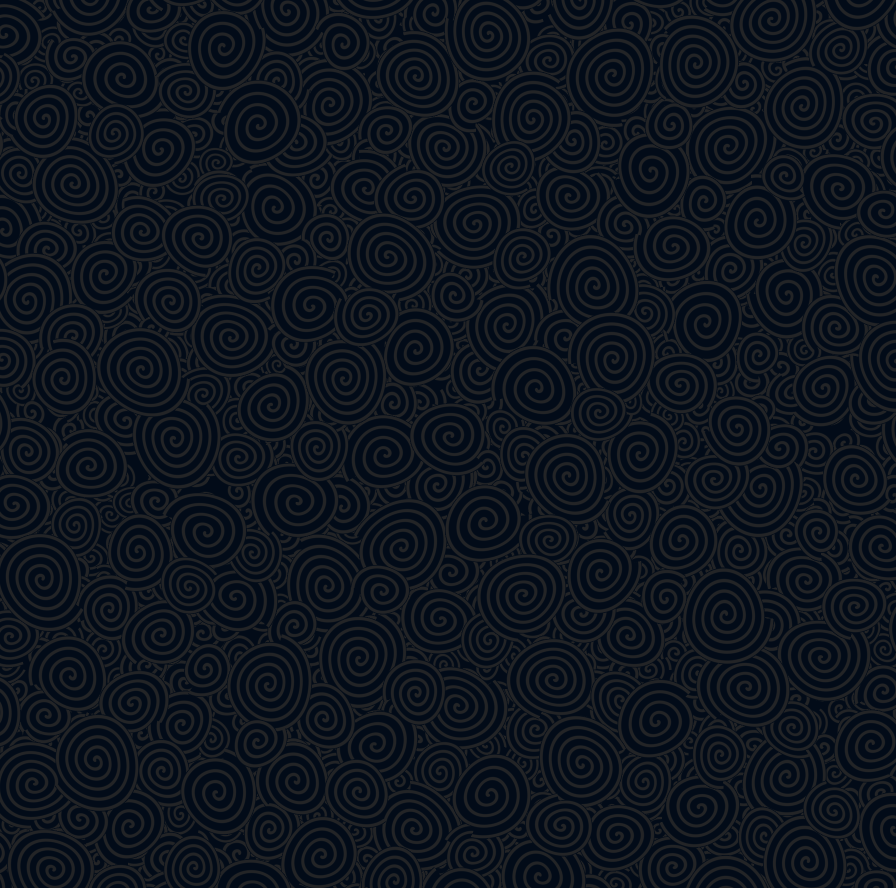
This pattern is drawn by a WebGL 1 fragment shader. Its source:

```glsl
precision highp float;
// Dense field of hand-drawn grey spirals on midnight navy, packed as overlapping discs.

uniform vec2 u_resolution;

#define NAVY vec3(0.008, 0.045, 0.095)
#define GREY vec3(0.138, 0.142, 0.150)
#define LARGE_CELL 0.070    // grid pitch of the main spirals, in canvas widths
#define SMALL_CELL 0.034    // grid pitch of the spirals filling the gaps
#define LINE_HALF 0.0017    // half the stroke width
#define MARGIN 0.0008       // dark rim around each disc
#define JITTER 0.36         // scatter of the centres, in cells
#define WOBBLE 0.055        // deviation from a true circle

const float TAU = 6.2831853;

vec3 hash3(vec2 p) {
    vec3 q = fract(p.xyx * vec3(0.1031, 0.1030, 0.0973));
    q += dot(q, q.yxz + 33.33);
    return fract((q.xxy + q.yzz) * q.zyx);
}

mat2 rotation(float angle) {
    float c = cos(angle), s = sin(angle);
    return mat2(c, s, -s, c);
}

// Returns (stroke coverage, 1 inside the disc) of a spiral around the origin.
vec2 spiral(vec2 p, float radius, vec3 rnd, float soft) {
    float r = length(p);
    if (r > radius * 1.5) return vec2(0.0);

    // Random handedness and starting angle
    p.x *= rnd.x < 0.35 ? -1.0 : 1.0;
    float angle = atan(p.y, p.x + 1e-7) + TAU * rnd.y;
    r *= 1.0 + WOBBLE * cos(2.0 * angle + TAU * rnd.z)
             + 0.5 * WOBBLE * cos(3.0 * angle + TAU * rnd.x);

    // Whole number of turns, wider apart in larger discs
    float turns = max(1.0, floor(radius / (0.0065 + 0.1 * radius)));
    float spacing = radius / (turns + 0.5);
    float halfWidth = min(LINE_HALF, 0.18 * spacing);
    float turn = r / spacing - fract(angle / TAU);

    // Distance to the stroke, corrected for the slope near the centre
    float slope = spacing / (TAU * max(r, 0.0005));
    float d = abs(fract(turn + 0.5) - 0.5) * spacing / sqrt(1.0 + slope * slope);
    float stroke = 1.0 - smoothstep(halfWidth - soft, halfWidth + soft, d);
    float inside = step((turn - turns) * spacing, halfWidth + MARGIN);
    return vec2(stroke * inside, inside);
}

// Topmost disc of a jittered grid where big and small discs alternate.
vec2 spiralLayer(vec2 p, float cell, float seed, float soft) {
    vec2 grid = p / cell;
    vec2 base = floor(grid);
    vec2 result = vec2(0.0);
    float top = -1.0;
    for (int j = -1; j <= 1; j++) {
        for (int i = -1; i <= 1; i++) {
            vec2 id = base + vec2(float(i), float(j));
            vec3 place = hash3(id + seed);
            vec3 style = hash3(id + seed + 71.7);
            float odd = mod(id.x + id.y, 2.0);
            float size = mix(mix(0.50, 0.70, place.z), mix(0.32, 0.50, place.z), odd);
            vec2 centre = id + 0.5 + JITTER * (place.xy - 0.5);
            vec2 hit = spiral((grid - centre) * cell, size * cell, style, soft);
            float priority = fract(style.x * 7.3 + style.z * 5.1);
            if (hit.y > 0.5 && priority > top) {
                top = priority;
                result = hit;
            }
        }
    }
    return result;
}

float strokes(vec2 p, float soft) {
    vec2 large = spiralLayer(rotation(0.42) * p + 3.0, LARGE_CELL, 13.0, soft);
    if (large.y > 0.5) return large.x;
    return spiralLayer(rotation(1.13) * p + 5.0, SMALL_CELL, 157.0, soft).x;
}

void main() {
    // Four samples per pixel smooth the cuts between overlapping discs
    float pixel = 1.0 / u_resolution.x;
    float ink = 0.0;
    for (int j = 0; j < 2; j++) {
        for (int i = 0; i < 2; i++) {
            vec2 offset = vec2(float(i), float(j)) * 0.5 - 0.25;
            ink += 0.25 * strokes((gl_FragCoord.xy + offset) * pixel, 0.5 * pixel);
        }
    }
    gl_FragColor = vec4(mix(NAVY, GREY, ink), 1.0);
}
```
